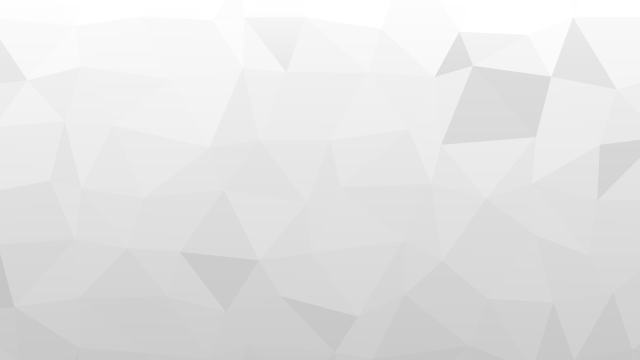
Write a Shadertoy shader that draws this background.

```glsl
const vec2 CELL = vec2(0.180, 0.157);    // mesh spacing in canvas heights
const vec2 JITTER = vec2(0.62, 0.52);    // vertex wander in cells
const float FLOOR_GREY = 0.792;
const float TOP_GREY = 1.0;

float hash(vec2 id, float seed) {
    vec3 q = fract(vec3(id.xyx) * vec3(0.1031, 0.1030, 0.0973) + seed * 0.137);
    q += dot(q, q.yzx + 33.33);
    return fract((q.x + q.y) * q.z);
}

// Jittered corner of a lattice whose rows shift by half a cell
vec2 meshVertex(vec2 id) {
    vec2 wander = vec2(hash(id, 1.0), hash(id, 2.0)) - 0.5;
    return (vec2(id.x + 0.5 * id.y, id.y) + wander * JITTER) * CELL;
}

// Signed distance to the line a-b, positive on its left
float leftOf(vec2 p, vec2 a, vec2 b) {
    vec2 edge = normalize(b - a);
    return edge.x * (p.y - a.y) - edge.y * (p.x - a.x);
}

float triangleCoverage(vec2 p, vec2 a, vec2 b, vec2 c, float pixel) {
    float inside = min(leftOf(p, a, b), min(leftOf(p, b, c), leftOf(p, c, a)));
    return clamp(0.5 + inside / pixel, 0.0, 1.0);
}

// Vertical ramp, a faint tone per facet and a rare deep shadow
float facetGrey(vec2 p, vec2 centre, vec2 id, float side) {
    float height = mix(centre.y, p.y, 0.4);
    float ramp = mix(FLOOR_GREY, TOP_GREY, height);
    float tone = (hash(id, 3.0 + side) - 0.5) * 0.026;
    float rarity = hash(id, 6.0) * 0.6 + hash(id, 7.0 + side) * 0.4;
    float shadow = smoothstep(0.77, 0.92, rarity) * 0.085;
    shadow *= smoothstep(-0.5, 0.4, height) * (1.0 - smoothstep(0.82, 0.98, height));
    return min(ramp + tone - shadow, 1.0);
}

// Adds one facet as (weighted grey, weight)
vec2 facet(vec2 p, vec2 a, vec2 b, vec2 c, vec2 id, float side, float pixel) {
    float weight = triangleCoverage(p, a, b, c, pixel);
    return vec2(facetGrey(p, (a + b + c) / 3.0, id, side), 1.0) * weight;
}

void mainImage(out vec4 fragColor, in vec2 fragCoord) {
    float pixel = 1.0 / iResolution.y;
    vec2 p = fragCoord * pixel;
    vec2 grid = p / CELL;
    vec2 home = floor(vec2(grid.x - 0.5 * grid.y, grid.y));

    // Two facets for each neighbouring lattice cell
    vec2 sum = vec2(0.0);
    for (int j = -1; j <= 1; j++) {
        for (int i = -1; i <= 1; i++) {
            vec2 id = home + vec2(i, j);
            vec2 a = meshVertex(id);
            vec2 b = meshVertex(id + vec2(1.0, 0.0));
            vec2 c = meshVertex(id + vec2(0.0, 1.0));
            vec2 d = meshVertex(id + vec2(1.0, 1.0));
            sum += facet(p, a, b, c, id, 0.0, pixel);
            sum += facet(p, b, d, c, id, 1.0, pixel);
        }
    }
    float grey = sum.x / max(sum.y, 0.001);
    fragColor = vec4(vec3(grey), 1.0);
}
```
